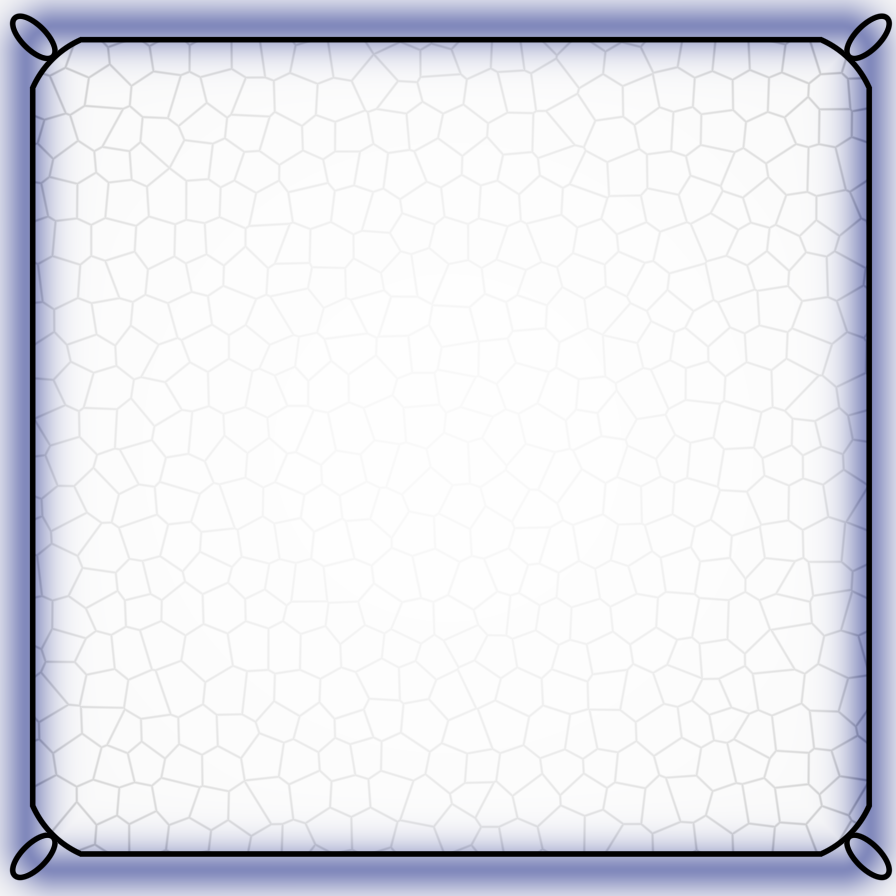
Give the GLSL for this background, as a Shadertoy shader.

```glsl
// A white page of faint cell cracks inside a thin black frame with clipped
// corners, a small loop at each corner and a soft blue glow round the border.
// Built from box and ellipse distances, plus Voronoi edges on a staggered grid.

#define CELLS 24.0          // crack cells across the canvas
#define JITTER 0.62         // how far cell seeds wander
#define CRACK_WIDTH 0.0013  // half width of a crack
#define STROKE 0.0031       // half width of the black line
#define GLOW_INSET 0.029    // glow ridge, measured from the canvas edge
#define GLOW_SPREAD 0.0273
#define CORNER_RADIUS 0.1055
#define CORNER_BULGE 0.009  // how far the corner arcs overshoot the sides
#define FRAME_CENTER vec2(0.5033, 0.5013)
#define FRAME_HALF vec2(0.4668, 0.4544)
#define LOOP_CENTER vec2(0.4655, 0.457)
#define LOOP_RADII vec2(0.0302, 0.0137)

const vec3 PAPER = vec3(0.996);
const vec3 GLOW_BLUE = vec3(0.505, 0.535, 0.735);

vec2 hash2(vec2 p) {
    vec2 q = vec2(dot(p, vec2(127.1, 311.7)), dot(p, vec2(269.5, 183.3)));
    return fract(sin(q) * 43758.5453);
}

float roundedBox(vec2 p, vec2 halfSize, float radius) {
    vec2 q = abs(p) - halfSize + radius;
    return length(max(q, 0.0)) + min(max(q.x, q.y), 0.0) - radius;
}

float ellipse(vec2 p, vec2 radii) {
    float k = length(p / radii);
    return k * (k - 1.0) / max(length(p / (radii * radii)), 0.001);
}

// Seed of a grid cell; odd rows are shifted by half a cell
vec2 cellSeed(vec2 cell) {
    vec2 stagger = vec2(0.5 * mod(cell.y, 2.0), 0.0);
    return cell + 0.5 + stagger + JITTER * (hash2(cell) - 0.5);
}

// Distance to the nearest border between Voronoi cells
float crackDistance(vec2 p) {
    vec2 base = floor(p), nearest = vec2(9.0);
    for (int j = -2; j <= 2; j++)
    for (int i = -2; i <= 2; i++) {
        vec2 toSeed = cellSeed(base + vec2(i, j)) - p;
        if (dot(toSeed, toSeed) < dot(nearest, nearest)) nearest = toSeed;
    }
    float dist = 9.0;
    for (int j = -2; j <= 2; j++)
    for (int i = -2; i <= 2; i++) {
        vec2 toSeed = cellSeed(base + vec2(i, j)) - p;
        vec2 across = toSeed - nearest;
        if (dot(across, across) > 0.0001)
            dist = min(dist, dot(0.5 * (toSeed + nearest), normalize(across)));
    }
    return dist;
}

// Filled on the inside of a distance, with an edge about one pixel soft
float cover(float dist, float pixel) {
    return 1.0 - smoothstep(-0.75 * pixel, 0.75 * pixel, dist);
}

void mainImage(out vec4 fragColor, in vec2 fragCoord) {
    vec2 uv = fragCoord / iResolution.xy;
    float pixel = 1.0 / min(iResolution.x, iResolution.y);
    vec2 fromMiddle = uv - 0.5;
    vec2 p = uv - FRAME_CENTER;

    // Frame: straight sides cut by wider arcs at the corners
    float frame = max(roundedBox(p, FRAME_HALF, 0.0),
                      roundedBox(p, FRAME_HALF + CORNER_BULGE, CORNER_RADIUS));

    // Paper, shaded slightly away from the middle
    float radiusSq = dot(fromMiddle, fromMiddle);
    vec3 color = PAPER - 0.05 * radiusSq;

    // Blue glow, strongest along a ridge near the canvas edge
    float ridge = abs(roundedBox(fromMiddle, vec2(0.5 - GLOW_INSET), 0.033));
    color = mix(color, GLOW_BLUE, exp(-pow(ridge / GLOW_SPREAD, 1.6)));

    // Cracks, fading toward the middle and kept within the frame
    float crack = crackDistance(uv * CELLS) / CELLS;
    float crackLine = 1.0 - smoothstep(0.0, CRACK_WIDTH + pixel, crack);
    color -= crackLine * (0.02 + 0.38 * radiusSq) * cover(frame, pixel);

    // Corner loops, folded into one quadrant and turned along the diagonal
    vec2 q = abs(p) - LOOP_CENTER;
    vec2 diagonal = vec2(q.x + q.y, q.y - q.x) * 0.7071;
    float loop = ellipse(diagonal, LOOP_RADII);

    // Black line work
    float ink = min(abs(frame), abs(loop)) - STROKE;
    color = mix(color, vec3(0.0), cover(ink, pixel));

    fragColor = vec4(color, 1.0);
}
```
